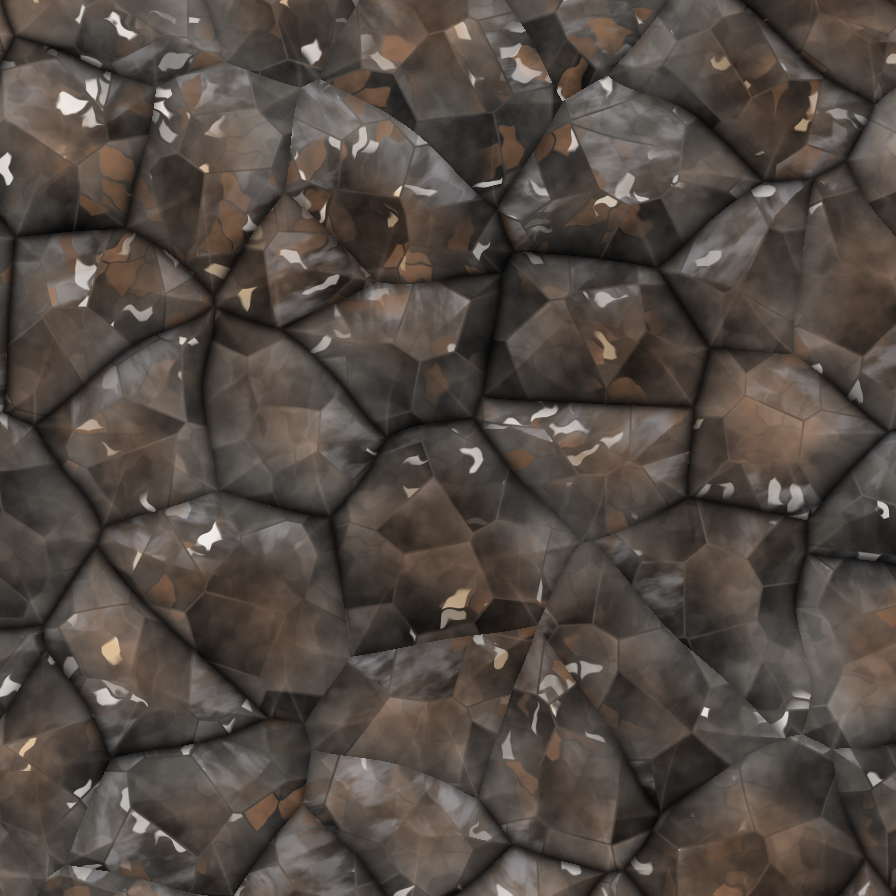
Give the GLSL for this texture, as a WebGL 2 fragment shader.

```glsl
#version 300 es
precision highp float;

uniform vec2 u_resolution;
out vec4 fragColor;

#define STONE_SCALE 5.4
#define FACET_SCALE 13.0
#define SHARD_SCALE 30.0
#define GLINT_SCALE 44.0
#define BASE_TONE 0.295
#define SEAM_DEPTH 0.74
#define WARM_TINT vec3(1.21, 0.98, 0.82)
#define COOL_TINT vec3(1.05, 1.0, 0.95)
#define COPPER vec3(0.56, 0.40, 0.29)
#define SHEEN vec3(0.60, 0.59, 0.60)
#define GLINT_WHITE vec3(0.97, 0.95, 0.93)
#define GLINT_CREAM vec3(0.90, 0.78, 0.62)

struct Cell {
    vec2 id;
    vec2 toSite;
    vec2 normal;  // towards the nearest border
    float edge;   // distance to the nearest border
    float ridge;  // distance gap to the second border
};

vec2 hash22(vec2 p) {
    vec3 q = fract(p.xyx * vec3(0.1031, 0.1030, 0.0973));
    q += dot(q, q.yzx + 33.33);
    return fract((q.xx + q.yz) * q.zy);
}

float noise(vec2 p) {
    vec2 i = floor(p), f = fract(p);
    f = f * f * (3.0 - 2.0 * f);
    vec2 e = vec2(0.0, 1.0);
    return mix(mix(hash22(i).x, hash22(i + e.yx).x, f.x),
               mix(hash22(i + e).x, hash22(i + e.yy).x, f.x), f.y);
}

float fbm(vec2 p) {
    float sum = 0.0, amp = 0.5;
    for (int i = 0; i < 4; i++) {
        sum += amp * noise(p);
        p = mat2(1.6, 1.2, -1.2, 1.6) * p + 7.3;
        amp *= 0.5;
    }
    return sum / 0.9375;
}

mat2 rotation(float a) {
    return mat2(cos(a), sin(a), -sin(a), cos(a));
}

Cell voronoi(vec2 p) {
    vec2 base = floor(p), f = fract(p), nearest = vec2(0.0);
    Cell c = Cell(vec2(0.0), vec2(0.0), vec2(0.0, 1.0), 8.0, 8.0);
    float best = 8.0;
    for (int y = -1; y <= 1; y++)
    for (int x = -1; x <= 1; x++) {
        vec2 g = vec2(x, y);
        vec2 r = g + hash22(base + g) - f;
        if (dot(r, r) < best) {
            best = dot(r, r);
            c.toSite = r;
            nearest = g;
        }
    }
    c.id = base + nearest;
    float second = 8.0;
    for (int y = -2; y <= 2; y++)
    for (int x = -2; x <= 2; x++) {
        vec2 g = nearest + vec2(x, y);
        vec2 r = g + hash22(base + g) - f;
        vec2 gap = r - c.toSite;
        if (dot(gap, gap) < 0.0001) continue;
        vec2 n = normalize(gap);
        float d = dot(0.5 * (r + c.toSite), n);
        if (d < c.edge) {
            second = c.edge;
            c.edge = d;
            c.normal = n;
        } else {
            second = min(second, d);
        }
    }
    c.ridge = second - c.edge;
    return c;
}

void main() {
    vec2 uv = gl_FragCoord.xy / u_resolution.y;
    float px = 1.0 / u_resolution.y;

    // Large stones with slightly bent borders
    vec2 bend = vec2(noise(uv * 9.0), noise(uv * 9.0 + 31.0)) - 0.5;
    Cell stone = voronoi(uv * STONE_SCALE + 0.16 * bend + 11.0);
    float rim = 1.0 - smoothstep(0.03, 0.48, stone.edge);
    float facing = dot(stone.normal, normalize(vec2(-0.2, 1.0)));

    // Flat facets broken at each stone
    vec2 q = uv + 0.012 * bend;
    Cell facet = voronoi(q * FACET_SCALE + floor(hash22(stone.id) * 90.0));
    vec2 facetRnd = hash22(facet.id + 5.0);
    float facetBody = smoothstep(0.0, 2.0 * px * FACET_SCALE, facet.edge);
    vec2 tilt = rotation(6.2832 * facetRnd.x) * vec2(0.13, 0.0);

    // Body tone
    float cloud = fbm(uv * 8.0 + 3.0);
    float grain = fbm(uv * 55.0);
    float tone = BASE_TONE + 0.24 * (cloud - 0.5) + 0.13 * (grain - 0.5);
    tone += facetBody * (0.10 * (facetRnd.y - 0.5) + dot(facet.toSite, tilt));
    tone += 0.06 * facing * rim * smoothstep(0.0, 3.0 * px * STONE_SCALE, stone.ridge);
    tone += 0.05 * exp(-28.0 * facet.edge) * noise(uv * 24.0);
    tone += 0.04 * exp(-45.0 * stone.ridge) * rim;
    float cool = clamp(0.7 * rim + 1.3 * (noise(uv * 7.0 + 50.0) - 0.4), 0.0, 1.0);
    vec3 color = tone * mix(WARM_TINT, COOL_TINT, cool);

    // Pale sheen on facets that look upwards
    float streak = fbm(rotation(facetRnd.x * 3.0) * uv * vec2(28.0, 65.0));
    float lit = smoothstep(0.1, 0.9, facing) * rim * smoothstep(0.3, 0.7, facetRnd.y);
    lit = max(lit, 0.65 * smoothstep(0.84, 0.92, facetRnd.x));
    color = mix(color, SHEEN, 0.85 * lit * facetBody * smoothstep(0.36, 0.72, streak));

    // Copper slivers inside the stones
    mat2 turn = rotation(6.2832 * facetRnd.y);
    vec2 jag = 0.012 * (vec2(noise(uv * 70.0), noise(uv * 70.0 + 19.0)) - 0.5);
    Cell shard = voronoi(turn * (uv + jag) * SHARD_SCALE * vec2(1.3, 0.75) + 200.0);
    vec2 shardRnd = hash22(shard.id + 17.0);
    float shardBody = smoothstep(0.0, 0.09, shard.edge) * facetBody;
    float cluster = smoothstep(0.42, 0.7, noise(uv * 10.0 + 80.0));
    float copper = smoothstep(0.66, 0.96, shardRnd.x) * cluster * (0.4 + 0.8 * grain);
    color = mix(color, COPPER, 0.75 * copper * shardBody);
    color *= 1.0 + 0.24 * (shardRnd.y - 0.5) * shardBody;

    // Small bright glints
    Cell spark = voronoi(turn * (uv + 1.4 * jag) * GLINT_SCALE * vec2(1.35, 0.75) + 400.0);
    vec2 sparkRnd = hash22(spark.id + 29.0);
    float sparkle = smoothstep(0.06, 0.06 + 3.0 * px * GLINT_SCALE, spark.edge) * facetBody;
    float chance = 0.025 + 0.08 * cluster + 0.12 * lit;
    sparkle *= smoothstep(1.0 - chance, 1.0 - 0.5 * chance, sparkRnd.x);
    vec3 glint = mix(GLINT_CREAM, GLINT_WHITE, smoothstep(0.2, 0.7, cool + lit));
    color = mix(color, glint, sparkle * (0.45 + 0.55 * sparkRnd.y));

    // Dark seams that swell and fade along the borders
    float presence = smoothstep(0.22, 0.55, noise(uv * 4.5 + 120.0));
    float core = exp(-pow(stone.edge / 0.035, 1.4));
    float shade = exp(-stone.edge / 0.10);
    color *= 1.0 - SEAM_DEPTH * mix(0.25, 1.0, presence) * (0.62 * core + 0.38 * shade);

    fragColor = vec4(clamp(color, 0.0, 1.0), 1.0);
}
```
